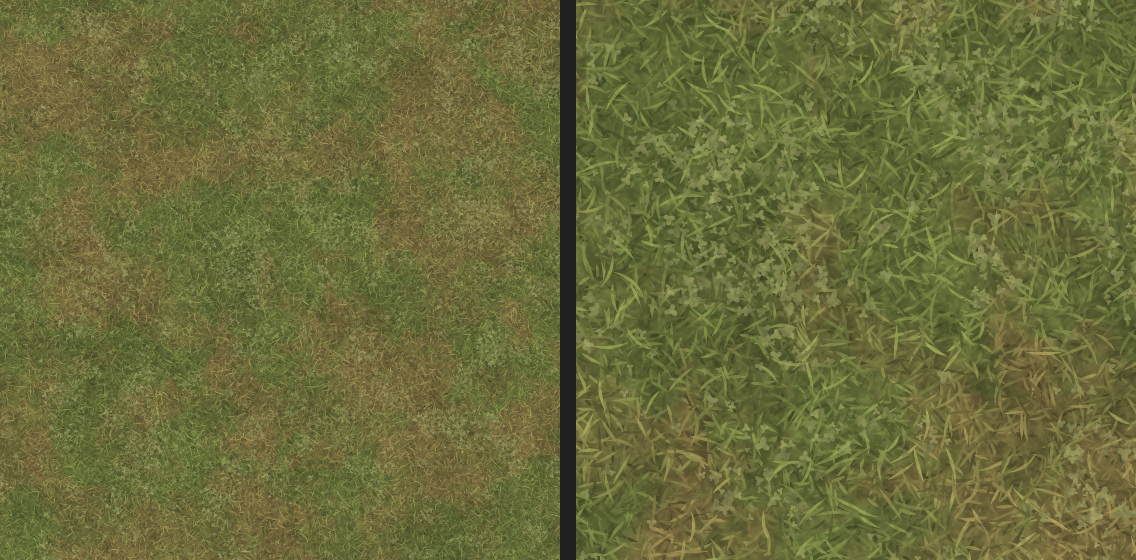
Left, the full canvas; right, a detail of the centre.
Give the GLSL for this texture, as a WebGL 2 fragment shader.

```glsl
#version 300 es
precision highp float;

uniform vec2 u_resolution;
out vec4 fragColor;

const float TAU = 6.2831853;
const int BLADE_LAYERS = 7;
const int LEAF_LAYERS = 3;

const vec3 LUSH = vec3(0.395, 0.438, 0.222);
const vec3 DRY = vec3(0.482, 0.430, 0.248);
const vec3 STRAW = vec3(0.560, 0.525, 0.310);
const vec3 FRESH = vec3(0.485, 0.545, 0.275);
const vec3 LEAF = vec3(0.575, 0.585, 0.370);

float hash(vec2 p) {
    return fract(sin(dot(p, vec2(127.1, 311.7))) * 43758.5453);
}

vec2 hash2(vec2 p) {
    return vec2(hash(p), hash(p + vec2(37.7, 91.3)));
}

float noise(vec2 p) {
    vec2 i = floor(p);
    vec2 f = fract(p);
    f = f * f * (3.0 - 2.0 * f);
    return mix(mix(hash(i), hash(i + vec2(1.0, 0.0)), f.x),
               mix(hash(i + vec2(0.0, 1.0)), hash(i + vec2(1.0, 1.0)), f.x), f.y);
}

float fbm(vec2 p, float gain) {
    float sum = 0.0;
    float total = 0.0;
    float weight = 1.0;
    for (int i = 0; i < 5; i++) {
        sum += weight * noise(p);
        total += weight;
        p = mat2(1.6, 1.2, -1.2, 1.6) * p + 13.7;
        weight *= gain;
    }
    return sum / total;
}

vec2 rotate(vec2 p, float angle) {
    float c = cos(angle);
    float s = sin(angle);
    return vec2(c * p.x + s * p.y, c * p.y - s * p.x);
}

// Curved tapering blades: x = tone, y = hue shift, z = coverage
vec3 bladeLayer(vec2 uv, float cells, float width, float seed, float pixel) {
    vec2 grid = uv * cells;
    vec3 result = vec3(0.0);
    float blur = 0.6 * pixel * cells;
    for (int y = -1; y <= 1; y++) {
        for (int x = -1; x <= 1; x++) {
            vec2 cell = floor(grid) + vec2(x, y);
            vec2 shape = hash2(cell + seed + 51.7);
            vec2 look = hash2(cell + seed + 83.1);
            vec2 p = rotate(grid - cell - hash2(cell + seed), shape.x * TAU);
            p.y += 0.7 * (look.y - 0.5) * p.x * p.x;
            float along = p.x / mix(0.35, 0.9, shape.y);
            float taper = max(1.0 - along * along, 0.0);
            float edge = abs(p.y) - width * cells * taper;
            float cover = smoothstep(blur, -blur, edge) * smoothstep(0.0, 0.2, taper);
            result = mix(result, vec3(2.0 * look.x - 1.0, look.y, 1.0), cover);
        }
    }
    return result;
}

// Three-lobed leaves gathered in clumps: x = tone, y = coverage
vec2 leafLayer(vec2 uv, float cells, float seed, float pixel) {
    vec2 grid = uv * cells;
    vec2 result = vec2(0.0);
    float blur = 0.7 * pixel * cells;
    for (int y = -1; y <= 1; y++) {
        for (int x = -1; x <= 1; x++) {
            vec2 cell = floor(grid) + vec2(x, y);
            vec2 center = cell + hash2(cell + seed);
            vec2 look = hash2(cell + seed + 29.3);
            float clump = smoothstep(0.48, 0.75, fbm(center / cells * 24.0 + 41.0, 0.6));
            float present = step(hash(cell + seed + 67.9), clump * 0.75 + 0.02);
            vec2 p = rotate(grid - center, look.x * TAU);
            float lobes = 0.72 + 0.28 * cos(3.0 * atan(p.y, p.x + 1e-5));
            float edge = length(p) - mix(0.25, 0.55, look.y * look.y) * lobes;
            float cover = present * smoothstep(blur, -blur, edge);
            result = mix(result, vec2(look.x - 0.5, 1.0), cover);
        }
    }
    return result;
}

void main() {
    vec2 uv = gl_FragCoord.xy / u_resolution.y;
    float pixel = 1.0 / u_resolution.y;

    // Soft dry and lush patches
    vec2 warp = vec2(fbm(uv * 16.0 + 3.1, 0.6), fbm(uv * 16.0 + 57.4, 0.6)) - 0.5;
    float dryness = smoothstep(0.34, 0.70, fbm(uv * 9.0 + warp * 1.2 + 8.6, 0.62));
    float shade = fbm(uv * 18.0 + 71.2, 0.65) - 0.5;
    vec3 base = mix(LUSH, DRY, dryness) * (1.0 + 0.32 * shade);

    // Mottled soil and shadow
    vec3 color = base * (0.88 + 0.6 * (fbm(uv * 110.0, 0.6) - 0.5));

    // Tangled grass, darkest at the bottom
    for (int i = 0; i < BLADE_LAYERS; i++) {
        float level = float(i) / float(BLADE_LAYERS - 1);
        vec3 blade = bladeLayer(uv, mix(105.0, 68.0, level), 0.00105, float(i) * 17.3, pixel);
        vec3 tint = mix(base, mix(FRESH, STRAW, dryness), 0.5 * blade.y * level);
        tint *= 0.99 + 0.31 * blade.x + 0.16 * (level - 0.5);
        color = mix(color, tint, 0.85 * blade.z);
    }

    // Pale clover clumps
    for (int i = 0; i < LEAF_LAYERS; i++) {
        vec2 leaf = leafLayer(uv, 105.0 + 19.0 * float(i), float(i) * 23.9 + 5.0, pixel);
        vec3 tint = mix(base, LEAF, 0.75) * (1.0 + 0.32 * leaf.x);
        color = mix(color, tint, 0.75 * leaf.y);
    }

    // Fine grain
    color *= 1.0 + 0.18 * (noise(uv * 420.0) - 0.5);
    fragColor = vec4(color, 1.0);
}
```
